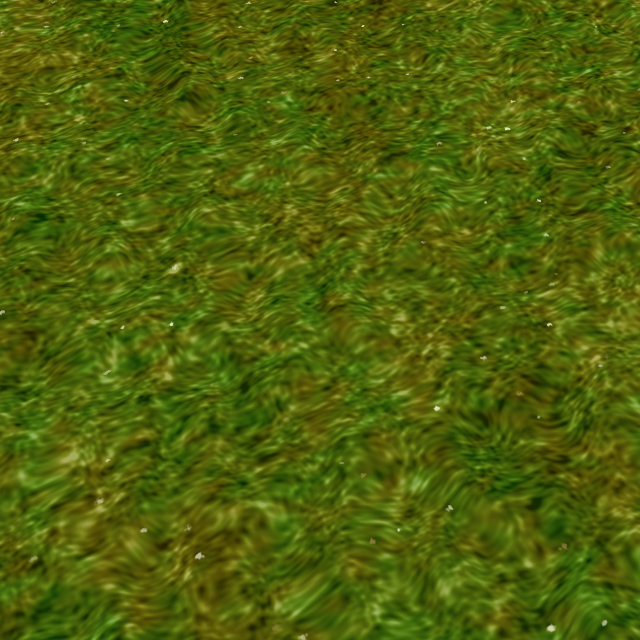
Reproduce this texture procedurally as a three.js fragment shader.

```glsl
// Mossy meadow grass seen at a slant, with windswept tufts and scattered pale petals.
varying vec2 vUv;

const vec3 SHADOW = vec3(0.10, 0.16, 0.00);
const vec3 DEEP   = vec3(0.18, 0.25, 0.01);
const vec3 MOSS   = vec3(0.25, 0.32, 0.02);
const vec3 GRASS  = vec3(0.30, 0.37, 0.03);
const vec3 LEAF   = vec3(0.35, 0.43, 0.05);
const vec3 BRIGHT = vec3(0.43, 0.52, 0.10);
const vec3 PALE   = vec3(0.63, 0.68, 0.35);
const vec3 PETAL  = vec3(0.88, 0.89, 0.74);
const vec3 STRAW  = vec3(0.66, 0.56, 0.30);

const float NOISE_DEVIATION = 0.173;

// Sine-free hash: two values from 0 to 1
vec2 hash2(vec2 p) {
  vec3 q = fract(p.xyx * vec3(0.1031, 0.1030, 0.0973));
  q += dot(q, q.yzx + 33.33);
  return fract((q.xx + q.yz) * q.zy);
}

float cornerSlope(vec2 cell, vec2 offset) {
  return dot(hash2(cell) * 2.0 - 1.0, offset);
}

// Gradient noise scaled to unit standard deviation
float noise(vec2 p) {
  vec2 i = floor(p);
  vec2 f = p - i;
  vec2 w = f * f * (3.0 - 2.0 * f);
  vec2 e = vec2(1.0, 0.0);
  float low = mix(cornerSlope(i, f), cornerSlope(i + e.xy, f - e.xy), w.x);
  float high = mix(cornerSlope(i + e.yx, f - e.yx), cornerSlope(i + e.xx, f - e.xx), w.x);
  return mix(low, high, w.y) / NOISE_DEVIATION;
}

// Coordinates along and across a direction
vec2 align(vec2 p, float angle) {
  vec2 dir = vec2(cos(angle), sin(angle));
  return vec2(dot(p, dir), dot(p, vec2(-dir.y, dir.x)));
}

float streaks(vec2 p, float angle, vec2 frequency) {
  return noise(align(p, angle) * frequency + frequency.yx);
}

// Receding ground: features shrink towards the top
vec2 groundPlane(vec2 uv) {
  float depth = 2.4 - uv.y;
  return vec2(1.9 * (uv.x - 0.5), 3.6) / depth;
}

// Light and shade from broad patches down to single blades
float grassTone(vec2 p) {
  vec2 bend = vec2(noise(p * 13.0), noise(p * 13.0 + 40.0)) * 0.006;
  vec2 q = p + bend;
  float tone = 0.28 * noise(p * 5.0 + 9.0);
  tone += 0.46 * streaks(q, 0.30, vec2(20.0, 38.0));
  tone += 0.58 * streaks(q, 0.38, vec2(42.0, 88.0));
  tone += 0.50 * streaks(q, 0.27, vec2(80.0, 165.0));
  tone += 0.30 * streaks(q, -0.55, vec2(65.0, 130.0));
  return tone;
}

vec3 rampStep(vec3 below, vec3 above, float start, float end, float tone) {
  return mix(below, above, clamp((tone - start) / (end - start), 0.0, 1.0));
}

vec3 grassColor(float tone) {
  vec3 c = rampStep(SHADOW, DEEP, -3.0, -1.86, tone);
  c = rampStep(c, MOSS, -1.86, -0.9, tone);
  c = rampStep(c, GRASS, -0.9, -0.03, tone);
  c = rampStep(c, LEAF, -0.03, 0.78, tone);
  c = rampStep(c, BRIGHT, 0.78, 1.65, tone);
  return rampStep(c, PALE, 1.65, 3.1, tone);
}

// Positive where the grass is fresh green, negative where it is olive
float freshness(vec2 p, float height) {
  float patches = 0.6 * noise(p * 4.0 + 17.0) + 0.5 * noise(p * 11.0 + 3.0);
  float tufts = 0.7 * streaks(p, 0.3, vec2(24.0, 46.0) + 1.5);
  return patches + tufts + 0.9 * (0.42 - height);
}

// One small tilted fleck in some of the grid cells
vec3 addFlecks(vec3 base, vec2 p, float cells, float share, vec3 tint) {
  vec2 g = p * cells;
  vec2 cell = floor(g);
  vec2 place = hash2(cell + cells);
  vec2 traits = hash2(cell + cells * 3.0 + 7.0);
  vec2 d = align((g - cell - mix(vec2(0.2), vec2(0.8), place)) / cells, 0.25);
  float size = mix(0.004, 0.0075, traits.y);
  float ragged = 0.15 * noise(p * 240.0);
  float edge = length(d * vec2(1.0, 1.5)) / size + ragged;
  float cover = 1.0 - smoothstep(0.25, 1.0, edge);
  float strength = mix(0.45, 1.0, fract(traits.y * 7.0));
  return mix(base, tint, cover * strength * step(traits.x, share));
}

void main() {
  vec2 ground = groundPlane(vUv);
  vec3 color = grassColor(grassTone(ground));

  // Hue drift between olive and fresh green
  float fresh = clamp(freshness(ground, vUv.y), -2.0, 2.0);
  color += vec3(-0.032, 0.010, 0.002) * fresh;

  color = addFlecks(color, ground, 15.0, 0.20, PETAL);
  color = addFlecks(color, ground, 11.0, 0.12, STRAW);
  gl_FragColor = vec4(clamp(color, 0.0, 1.0), 1.0);
}
```
